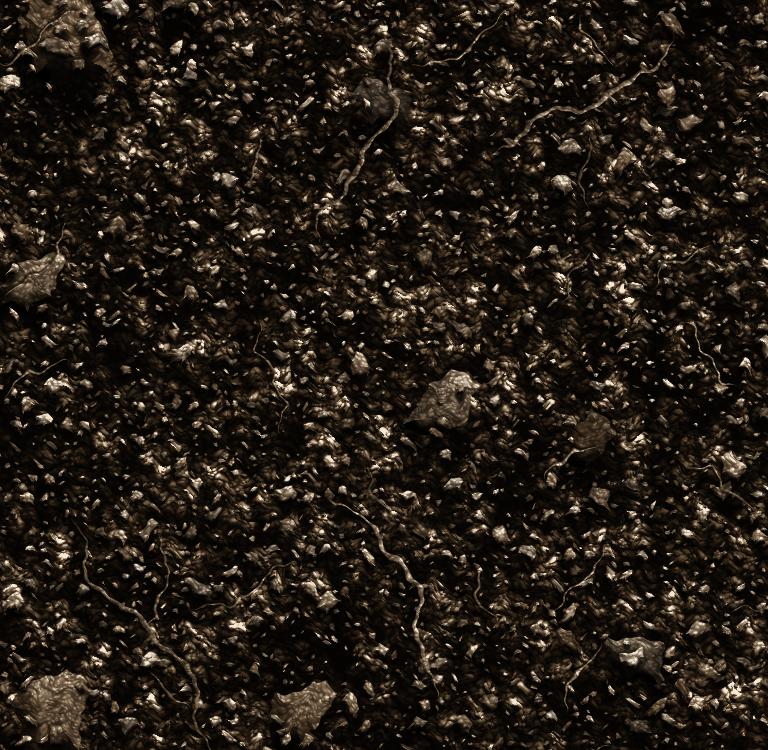
Write a WebGL 2 fragment shader that draws this texture.

```glsl
#version 300 es
precision highp float;
// Dark stony soil: lit crumbs, scattered faceted pebbles, larger rocks and thin pale roots.
uniform vec2 u_resolution;
out vec4 fragColor;

const vec2 SUN = vec2(0.3, 0.95);

vec2 hash2(vec2 c) {
  vec3 q = fract(c.xyx * vec3(0.1031, 0.1030, 0.0973));
  q += dot(q, q.yzx + 33.33);
  return fract((q.xx + q.yz) * q.zy);
}

// Cellular crumbs: each cell is a bump lit from above
float crumbs(vec2 p) {
  vec2 base = floor(p), nearest = vec2(2.0);
  float tone = 0.0;
  for (int j = -1; j <= 1; j++)
    for (int i = -1; i <= 1; i++) {
      vec2 c = base + vec2(i, j), h = hash2(c + 17.0);
      vec2 d = p - c - h;
      if (dot(d, d) < dot(nearest, nearest)) {
        nearest = d;
        tone = fract(h.x * 7.3 + h.y * 5.1);
      }
    }
  float lit = max(0.0, 0.45 + 1.6 * dot(nearest, SUN));
  return (0.3 + tone) * smoothstep(0.75, 0.1, length(nearest)) * lit;
}

// Faceted stones with shadows below; ground holds tone and greyness
void stones(inout vec2 ground, vec2 p, float cells, float share, float bright, float grit) {
  vec2 base = floor(p * cells);
  for (int j = -1; j <= 1; j++)
    for (int i = -1; i <= 1; i++) {
      vec2 c = base + vec2(i, j);
      vec2 r = hash2(c + cells), s = hash2(c + cells * 2.0 + 41.0);
      if (r.x > share) continue;
      float radius = 0.38 * (0.45 + 0.55 * r.y * r.y);
      vec2 q = (p * cells - c - 0.2 - 0.6 * s) / radius;
      float shadow = smoothstep(1.5, 0.5, length((q + vec2(0.15, 0.6)) * vec2(1.0, 0.75)));
      ground.x *= 1.0 - 0.8 * shadow;
      if (dot(q, q) > 6.0) continue;
      q = vec2(q.x + (s.x - 0.5) * 1.2 * q.y, q.y * (0.75 + 0.5 * s.y));
      float edge = 0.0;
      vec2 facet = SUN;
      for (int k = 0; k < 7; k++) {
        float h = fract(sin(float(k) * 12.9 + r.y * 78.0 + s.x * 41.0) * 437.5);
        float a = 0.9 * float(k) + 0.7 * h + 6.28 * s.y;
        vec2 dir = vec2(cos(a), sin(a));
        float e = dot(q, dir) / (0.65 + 0.4 * h);
        if (e > edge) { edge = e; facet = dir; }
      }
      float soft = cells / (u_resolution.y * radius);
      float cover = 1.0 - smoothstep(1.0 - soft, 1.0 + soft, edge);
      float lit = mix(0.72, 0.52 + 0.55 * dot(facet, SUN), smoothstep(0.2, 0.85, edge));
      float tone = bright * (0.5 + 0.65 * fract(s.x * 9.7 + r.y)) * lit * grit;
      ground = mix(ground, vec2(tone, s.y), cover);
    }
}

// Winding, tapering roots, mostly upright
void roots(inout vec2 ground, vec2 p, float cells, float share, float width, float grit) {
  vec2 base = floor(p * cells);
  for (int j = -1; j <= 1; j++)
    for (int i = -1; i <= 1; i++) {
      vec2 c = base + vec2(i, j);
      vec2 r = hash2(c + cells * 3.0 + 9.0), s = hash2(c + cells + 73.0);
      if (r.x > share) continue;
      float a = 1.57 + (s.x - 0.5) * 2.4;
      vec2 axis = vec2(cos(a), sin(a)), q = p * cells - c - 0.3 - 0.4 * s;
      q = vec2(dot(q, axis), dot(q, vec2(-axis.y, axis.x)));
      q.y -= 0.07 * sin(q.x * 6.0 + r.y * 6.3) + 0.02 * sin(q.x * 19.0 + s.y * 6.3);
      float along = q.x / (0.25 + 0.35 * r.y);
      float w = width * cells * (1.0 - along * along);
      float soft = 0.8 * cells / u_resolution.y;
      float ends = smoothstep(1.0, 0.85, abs(along));
      ground.x *= 1.0 - 0.6 * ends * smoothstep(3.0 * width * cells, 0.0, abs(q.y - width * cells));
      float cover = ends * (1.0 - smoothstep(w - soft, w + soft, abs(q.y)));
      float lit = 0.6 - 0.3 * clamp(q.y / (width * cells), -1.0, 1.0);
      ground = mix(ground, vec2(lit * (0.55 + 0.5 * s.y) * grit, 0.4), cover);
    }
}

void main() {
  vec2 p = gl_FragCoord.xy / u_resolution.y;
  vec2 w = p + 0.003 * sin(p.yx * vec2(93.0, 117.0) + 2.0 * sin(p * 41.0))
             + 0.0012 * sin(p.yx * vec2(310.0, 270.0));

  // Soil from fine grains up to clods, upright hollows and broad patches
  float fine = crumbs(w * 185.0), mid = crumbs(w * 92.0), clod = crumbs(w * 40.0);
  float hollow = 0.3 + 2.2 * crumbs(w * vec2(24.0, 10.0) + 5.0);
  float patches = 0.6 + 0.22 * sin(7.0 * p.x + 2.0 * sin(5.0 * p.y)) * sin(6.0 * p.y + 1.7)
                + 0.15 * sin(19.0 * p.x + 3.0 * sin(13.0 * p.y));
  float soil = (0.1 + 0.55 * fine + 0.9 * mid) * (0.25 + 2.2 * clod) * hollow * patches;
  vec2 ground = vec2(soil, 0.0);

  // Pebbles, rocks and roots laid over the soil
  float grit = 0.45 + 0.8 * fine + 0.7 * mid + 0.4 * clod;
  stones(ground, w, 75.0, 0.5, 0.9, grit);
  stones(ground, w, 5.5, 0.34, 0.6, grit);
  stones(ground, w, 40.0, 0.38, 1.0, grit);
  stones(ground, w, 22.0, 0.2, 0.95, grit);
  roots(ground, w, 7.0, 0.45, 0.0017, grit);
  roots(ground, w, 3.0, 0.3, 0.0036, grit);

  // Warm earth tint, greyer on stone
  float v = min(ground.x + 0.012, 0.95);
  vec3 earth = v * vec3(1.0, 0.69 + 0.28 * v, 0.38 + 0.52 * v);
  vec3 rock = v * vec3(0.93, 0.9, 0.84);
  fragColor = vec4(mix(earth, rock, 0.4 * ground.y), 1.0);
}
```
